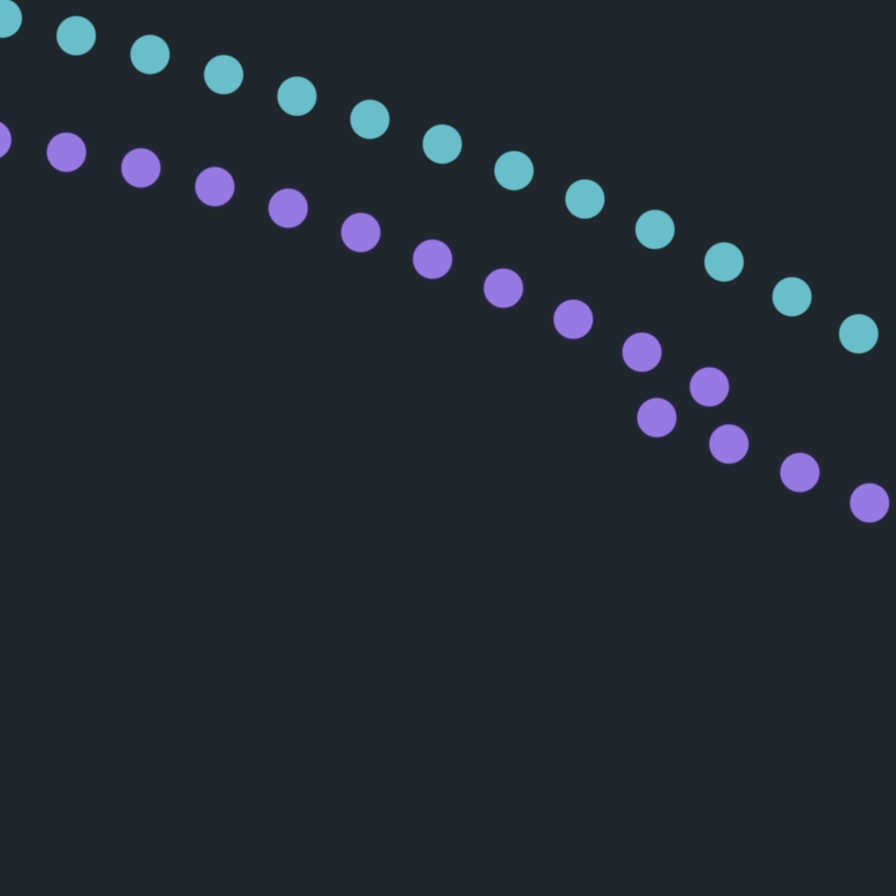
A WebGL 2 fragment shader for this background:

```glsl
#version 300 es
precision highp float;

uniform vec2 u_resolution;
out vec4 outColor;

// Distance to the nearest dot on a cubic trail, dots numbered first to last
float dotTrail(vec2 p, int first, int last, vec2 start, vec2 stride, vec2 bend, vec2 twist) {
    float nearest = 1e3;
    for (int i = first; i <= last; i++) {
        float t = float(i);
        vec2 center = start + t * (stride + t * (bend + t * twist));
        nearest = min(nearest, length(p - center) - 0.0219);
    }
    return nearest;
}

// Soft coverage of a shape from its signed distance
float coverage(float dist) {
    float soft = max(0.0016, 0.7 / u_resolution.y);
    return 1.0 - smoothstep(-soft, soft, dist);
}

void main() {
    vec2 p = gl_FragCoord.xy / u_resolution.y;

    // Upper teal trail
    float teal = dotTrail(p, 0, 12, vec2(0.0026, 0.9798), vec2(0.08245, -0.01902),
                          vec2(0.00003, -0.00061), vec2(-0.000022, -0.000021));

    // Long violet trail and the short one that starts beneath its end
    float violet = dotTrail(p, -1, 9, vec2(0.0742, 0.8301), vec2(0.0833, -0.01573),
                            vec2(-0.000217, -0.001809), vec2(-0.00002, 0.000036));
    violet = min(violet, dotTrail(p, 0, 3, vec2(0.7331, 0.5339), vec2(0.0811, -0.02839),
                                  vec2(-0.00065, -0.00111), vec2(0.0)));

    // Dark slate ground with a thin indigo halo around the violet dots
    vec3 color = vec3(0.122, 0.149, 0.171);
    color = mix(color, vec3(0.15, 0.15, 0.25), 0.8 * (1.0 - smoothstep(0.0, 0.006, violet)));

    color = mix(color, vec3(0.41, 0.75, 0.79), coverage(teal));
    color = mix(color, vec3(0.59, 0.475, 0.89), coverage(violet));
    outColor = vec4(color, 1.0);
}
```
